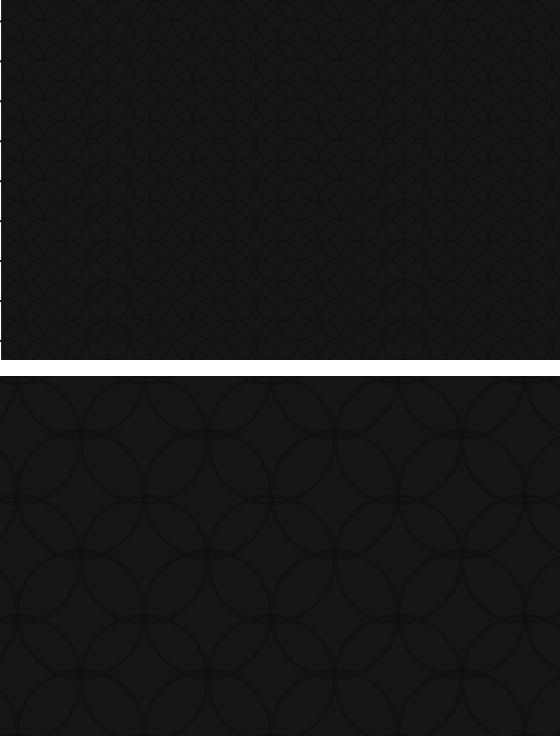
Top, the full canvas; bottom, a detail of the centre.
Reproduce this pattern procedurally as a WebGL 1 fragment shader.

```glsl
precision highp float;
// Dark interlaced circles: two staggered lattices of thin rings overlap into
// four-petal flowers, in near-black on charcoal. Folded cells give the ring
// distances; a hairline pale margin with dark ticks runs down the left edge.

uniform vec2 u_resolution;

// Distance to the nearest ring centre line; cells are 1.059 wide and 1 tall.
float ringDistance(vec2 p, vec2 centre) {
  vec2 cell = vec2(1.059, 1.0);
  vec2 q = abs(mod(p - centre + 0.5 * cell, cell) - 0.5 * cell);
  float own = abs(length(q) - 0.5295);
  // Rings are taller than their cell, so the vertical neighbour reaches in.
  float neighbour = abs(length(vec2(q.x, 1.0 - q.y)) - 0.5295);
  return min(own, neighbour);
}

// Smooth coverage of a band around distance zero.
float stroke(float distance, float halfWidth, float pixel) {
  return clamp((halfWidth - distance) / pixel + 0.5, 0.0, 1.0);
}

void main() {
  // Nine rows of cells down the canvas, measured from its top left corner.
  float pixel = 9.016 / u_resolution.y;
  vec2 p = vec2(gl_FragCoord.x, u_resolution.y - gl_FragCoord.y) * pixel;

  // Staggered lattices; the second sits a little above the midpoint.
  vec2 firstCentre = vec2(0.583, 0.537);
  vec2 secondCentre = firstCentre + vec2(0.5295, 0.455);
  float firstRings = stroke(ringDistance(p, firstCentre), 0.018, pixel);
  float secondRings = stroke(ringDistance(p, secondCentre), 0.018, pixel);

  // Translucent strokes darken slightly where the lattices cross.
  vec3 color = vec3(0.086, 0.084, 0.084);
  color *= 1.0 - 0.2 * firstRings;
  color *= 1.0 - 0.2 * secondRings;

  // Pale left margin, ticked once per row.
  float tickDistance = abs(fract(p.y - firstCentre.y + 0.5) - 0.5);
  float tick = stroke(tickDistance, 0.024, pixel);
  float margin = stroke(p.x, 0.027, pixel);
  color = mix(color, mix(vec3(1.0), vec3(0.03), tick), margin);

  gl_FragColor = vec4(color, 1.0);
}
```
